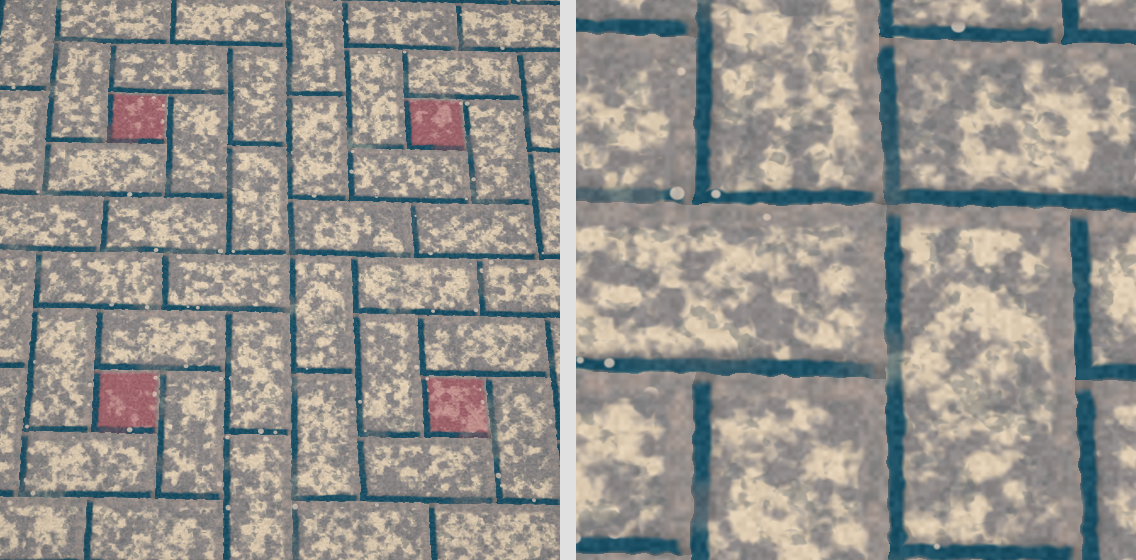
Left, the full canvas; right, a detail of the centre.
Give the GLSL for this texture, as a Shadertoy shader.

```glsl
// Worn pavement of 5x5 unit modules seen at a slight tilt: a red square in the
// centre, wound by two pinwheel rings of 2x1 pavers with mottled tan and grey
// faces, pale bevels above and right, dark teal joints below and left.

float hash(vec2 p) {
    return fract(sin(dot(p, vec2(127.1, 311.7))) * 43758.5453);
}

float noise(vec2 p) {
    vec2 i = floor(p), f = fract(p);
    f = f * f * (3.0 - 2.0 * f);
    return mix(mix(hash(i), hash(i + vec2(1, 0)), f.x),
               mix(hash(i + vec2(0, 1)), hash(i + vec2(1, 1)), f.x), f.y);
}

float fbm(vec2 p) {
    return 0.55 * noise(p) + 0.3 * noise(p * 2.1 + 7.3) + 0.15 * noise(p * 4.3 + 3.1);
}

// Canvas position (y down) to paving units, through the inverse perspective
vec2 toGround(vec2 uv) {
    mat3 view = mat3(0.1124, 0.0025, 0.001,
                     -0.0092, 0.0914, -0.0204,
                     0.5156, 0.4557, 1.0);
    vec3 ground = inverse(view) * vec3(uv, 1.0);
    return ground.xy / ground.z;
}

void mainImage(out vec4 fragColor, in vec2 fragCoord) {
    vec2 uv = fragCoord / iResolution.xy;
    uv.y = 1.0 - uv.y;
    vec2 ground = toGround(uv);
    float aa = 10.0 / iResolution.y;

    // Ragged, slightly wandering edges
    vec2 q = ground + 0.024 * (vec2(noise(ground * 17.0), noise(ground * 17.0 + 40.0)) - 0.5)
                    + 0.03 * (vec2(noise(ground * 1.3), noise(ground * 1.3 + 20.0)) - 0.5);

    // Turn each side of the pinwheel to the top, carrying the shadow direction
    vec2 l = mod(q, 5.0) - 2.5;
    vec2 cell = abs(floor(l + 0.5));
    float ring = max(cell.x, cell.y);
    vec2 shade = vec2(-1, 1);
    float side = 0.0;
    for (int k = 0; k < 3; k++) {
        if (l.y < 0.5 - ring && l.x > 0.5 - ring) break;
        l = vec2(l.y, -l.x);
        shade = vec2(shade.y, -shade.x);
        side++;
    }

    // Paver under this point: local position, half size and identity
    bool isRed = ring < 0.5;
    float along = l.x + ring - 0.5;
    vec2 local = isRed ? l : vec2(mod(along, 2.0) - 1.0, l.y + ring);
    vec2 halfSize = isRed ? vec2(0.5) : vec2(1.0, 0.5);
    vec2 id = floor(q / 5.0) * 13.0 + vec2(side + 4.0 * ring, isRed ? 0.0 : floor(along / 2.0));
    float tone = hash(id + 3.7);

    // Distances to the shadowed and to the lit edges
    vec2 near = halfSize - local * shade;
    vec2 far = halfSize + local * shade;
    float nearEdge = min(near.x, near.y), farEdge = min(far.x, far.y);
    float edge = min(nearEdge, farEdge);

    // Mottled face, greyer towards its rim
    float mottle = fbm(q * 8.5 + id * 5.3) + 0.10 * (tone - 0.5)
                 + 0.14 * (noise(q * 2.2 + id) - 0.5)
                 - 0.13 * (1.0 - smoothstep(0.05, 0.28, edge));
    float spots = fbm(q * 11.0 + 60.0);
    vec3 face = mix(vec3(0.54, 0.52, 0.52), vec3(0.86, 0.79, 0.69), smoothstep(0.33, 0.66, mottle));
    face = mix(face, vec3(0.43, 0.45, 0.46), 0.5 * smoothstep(0.55, 0.72, spots));
    vec3 bevel = mix(vec3(0.50, 0.50, 0.50), vec3(0.66, 0.60, 0.57), noise(q * 15.0));
    float bevelWidth = 0.12;
    if (isRed) {
        face = mix(vec3(0.62, 0.39, 0.42), vec3(0.76, 0.57, 0.56), smoothstep(0.42, 0.70, mottle));
        bevelWidth = 0.035;
    }
    vec3 color = mix(bevel, face, smoothstep(bevelWidth - 0.03, bevelWidth + 0.03 + aa, farEdge));
    color *= 1.0 - 0.16 * (1.0 - smoothstep(0.05, 0.16, nearEdge));

    // Dark joints, uneven in width and partly filled, stopping at the lit bevels
    float width = 0.019 + 0.014 * noise(q * 6.0 + 9.0);
    vec2 line = 1.0 - smoothstep(vec2(width), vec2(width + 0.025 + aa), abs(near - 0.045));
    line *= smoothstep(0.03, 0.09, far.yx);
    float wear = 0.45 + 0.55 * smoothstep(0.15, 0.42, noise(q * 2.3 + 31.0));
    color = mix(color, vec3(0.11, 0.31, 0.39), max(line.x, line.y) * wear);

    // Pale grit caught along the joints
    vec2 gritCell = floor(ground * 6.0);
    vec2 gritPos = 0.25 + 0.5 * vec2(hash(gritCell + 5.0), hash(gritCell + 11.0));
    float gritSize = 0.08 + 0.16 * hash(gritCell + 17.0);
    float grit = 1.0 - smoothstep(gritSize - 0.04, gritSize + 0.04 + 3.0 * aa,
                                  length(fract(ground * 6.0) - gritPos));
    grit *= step(0.91, hash(gritCell + 23.0)) * (1.0 - smoothstep(0.08, 0.13, edge));
    color = mix(color, vec3(0.84, 0.77, 0.71), 0.85 * grit);

    // Fine grain and a faint darkening towards the corners
    color += 0.09 * (noise(uv * 330.0) - 0.5);
    color *= 1.02 - 0.16 * dot(uv - 0.5, uv - 0.5);
    fragColor = vec4(clamp(color, 0.0, 1.0), 1.0);
}
```
